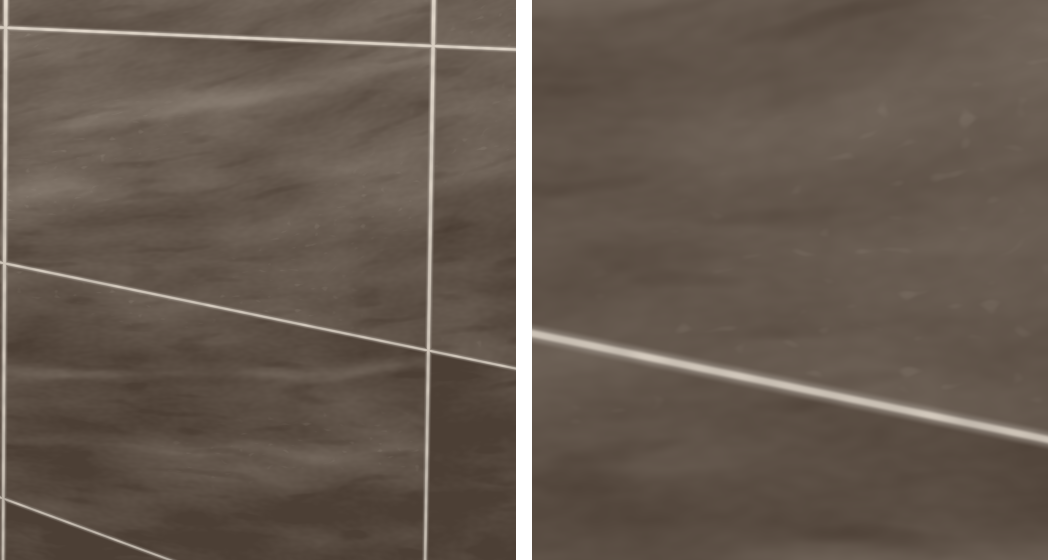
Left, the full canvas; right, a detail of the centre.
Reproduce this texture procedurally as a Shadertoy shader.

```glsl
// Dark slate wall tiles with pale grout, seen in perspective, with slanted stone veins.

// Colours
const vec3 STONE_DARK  = vec3(0.335, 0.285, 0.245);
const vec3 STONE_LIGHT = vec3(0.420, 0.372, 0.330);
const vec3 GROUT_CORE  = vec3(0.860, 0.820, 0.770);
const vec3 GROUT_EDGE  = vec3(0.640, 0.600, 0.560);

// Wall layout, in canvas heights, with y running down from the top
const vec2  CORNER        = vec2(0.0104, 0.0495); // first grout crossing
const vec2  TILE_SIZE     = vec2(0.7643, 0.4212); // tile size at that crossing
const float ROW_SLOPE     = 0.0428;               // slope of the first row joint
const float ROW_FAN       = 0.163;                // slope added by each row
const float COLUMN_LEAN   = 0.005;                // lean of the first column joint
const float COLUMN_TAPER  = 0.0105;               // column narrowing going down
const vec2  GROUT_HALF    = vec2(0.0053, 0.0042); // half widths: column, row joints
const float GROUT_THINNING = 0.28;
const float GROUT_BLUR    = 0.0034;

// Stone
const int   VEIN_COUNT    = 3;
const float VEIN_SLANT    = 0.40;
const float VEIN_LEVEL    = 0.45;
const float VEIN_SPACING  = 0.29;
const float VEIN_STRENGTH = 0.95;
const vec2  BROAD_FREQ    = vec2(2.0, 6.0);
const vec2  STREAK_FREQ   = vec2(4.0, 14.0);
const vec2  GRAIN_FREQ    = vec2(65.0, 130.0);
const float TOP_TONE      = 1.15;
const vec2  SHADING       = vec2(0.15, 1.25);     // darkening to the right and down
const float BROAD_AMOUNT  = 1.15;
const float STREAK_AMOUNT = 1.35;
const float GRAIN_AMOUNT  = 0.16;

vec2 hash2(vec2 p) {
    vec3 h = fract(p.xyx * vec3(0.1031, 0.1030, 0.0973));
    h += dot(h, h.yzx + 33.33);
    return fract((h.xx + h.yz) * h.zy);
}

vec2 gradientAt(vec2 cell) {
    float angle = 6.28319 * hash2(cell).x;
    return vec2(cos(angle), sin(angle));
}

float gradientNoise(vec2 p) {
    vec2 i = floor(p), f = fract(p);
    vec2 u = f * f * f * (f * (f * 6.0 - 15.0) + 10.0);
    vec2 e = vec2(0.0, 1.0);
    float a = dot(gradientAt(i), f);
    float b = dot(gradientAt(i + e.yx), f - e.yx);
    float c = dot(gradientAt(i + e.xy), f - e.xy);
    float d = dot(gradientAt(i + e.yy), f - e.yy);
    return mix(mix(a, b, u.x), mix(c, d, u.x), u.y);
}

float fbm(vec2 p) {
    float sum = 0.0, amplitude = 0.6;
    for (int i = 0; i < 5; i++) {
        sum += amplitude * gradientNoise(p);
        p = p * vec2(2.1, 1.9) + 17.3;
        amplitude *= 0.48;
    }
    return sum;
}

// Stone brightness: 0 is the dark colour, 1 the light one
float stoneTone(vec2 local, vec2 tile, vec2 p) {
    float level = local.y + VEIN_SLANT * local.x;
    vec2 seed = 40.0 * hash2(tile + 11.0);
    vec2 q = vec2(local.x * 0.76, level * 0.48) + seed;
    q.y += 0.012 * gradientNoise(q * vec2(5.0, 9.0));

    // Wall shading, long streaks and fine grain
    float broad = gradientNoise(q * BROAD_FREQ);
    float tone = TOP_TONE - dot(SHADING, p);
    tone += BROAD_AMOUNT * broad + STREAK_AMOUNT * fbm(q * STREAK_FREQ);
    tone += GRAIN_AMOUNT * gradientNoise(q * GRAIN_FREQ);

    // Veins: soft above, sharp below, alternately broad and thin by row
    float thin = mod(tile.y, 2.0);
    float wander = 0.05 * gradientNoise(q * vec2(6.0, 3.0));
    float fade = 0.75 + 0.8 * gradientNoise(q * vec2(9.0, 25.0));
    float strength = VEIN_STRENGTH * (tile.x == 0.0 ? 1.0 : 0.4);
    for (int i = 0; i < VEIN_COUNT; i++) {
        float offset = level - VEIN_LEVEL - VEIN_SPACING * float(i) - wander;
        float width = offset < 0.0 ? mix(0.085, 0.035, thin) : mix(0.028, 0.020, thin);
        tone += strength * fade * exp(-offset * offset / (width * width));
        strength *= 0.5;
    }

    // Short dark streaks and scattered pale flecks
    tone -= 0.4 * smoothstep(0.15, 0.55, gradientNoise(q * vec2(10.0, 48.0) + 9.0));
    float fleck = smoothstep(0.32, 0.60, gradientNoise(q * vec2(60.0, 110.0) + 3.0));
    return tone + 0.45 * fleck * smoothstep(0.0, 0.35, broad);
}

void mainImage(out vec4 fragColor, in vec2 fragCoord) {
    float pixel = 1.0 / iResolution.y;
    vec2 p = fragCoord * pixel;
    p.y = 1.0 - p.y;

    // Perspective grid: x counts columns, y counts rows
    vec2 fromCorner = p - CORNER;
    vec2 size = TILE_SIZE + vec2(-COLUMN_TAPER * p.y, ROW_FAN * fromCorner.x);
    vec2 grid = vec2(fromCorner.x + COLUMN_LEAN * p.y,
                     fromCorner.y - ROW_SLOPE * fromCorner.x) / size;
    vec2 tile = floor(grid);

    float tone = clamp(stoneTone(grid - tile, tile, p), -0.45, 2.2);
    vec3 color = mix(STONE_DARK, STONE_LIGHT, tone);

    // Distance to the nearest column and row joints
    vec2 toJoint = abs(fract(grid + 0.5) - 0.5) * size;
    float slope = ROW_SLOPE + ROW_FAN * grid.y;
    toJoint.y *= inversesqrt(1.0 + slope * slope);
    vec2 halfWidth = GROUT_HALF * (1.0 - GROUT_THINNING * p.y);

    // Soft grout with a greyer rim
    vec2 gap = toJoint - halfWidth;
    float nearest = min(gap.x, gap.y);
    vec2 depth = 1.0 - toJoint / halfWidth;
    float core = smoothstep(0.0, 0.7, max(depth.x, depth.y));
    float wear = 1.0 - 0.12 * p.y + 0.08 * gradientNoise(p * 45.0);
    vec3 grout = mix(GROUT_EDGE, GROUT_CORE, core) * wear;
    float blur = max(pixel, GROUT_BLUR);
    color = mix(color, grout, 1.0 - smoothstep(-blur, blur, nearest));

    fragColor = vec4(color, 1.0);
}
```
